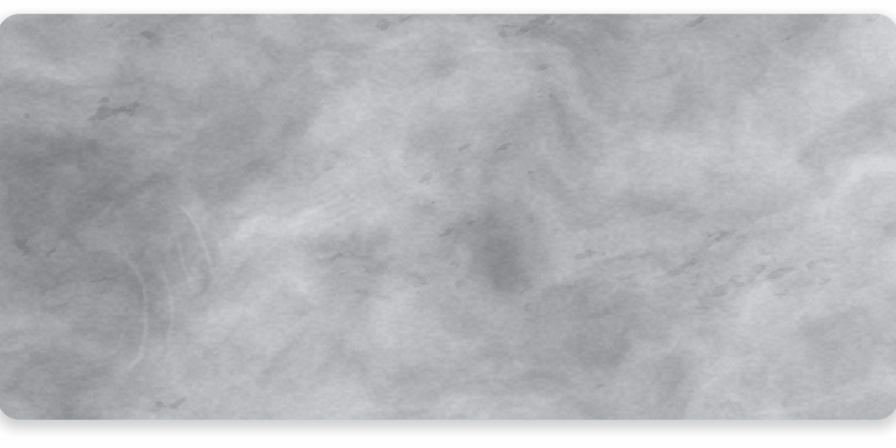
This texture is drawn by a Shadertoy shader. Its source:

```glsl
// Draws a rounded panel of trowelled grey plaster with a soft drop shadow on white.

const vec3  TINT          = vec3(-0.008, 0.0, 0.011);
const float BASE_TONE     = 0.692;
const float CLOUD_DEPTH   = 0.17;
const float MOTTLE_DEPTH  = 0.085;
const float STREAK_DEPTH  = 0.085;
const float STROKE_DEPTH  = 0.050;
const float GRAIN_DEPTH   = 0.030;
const float STROKE_CELL   = 0.24;
const float TROWEL_ANGLE  = 0.42;
const vec2  SWIRL_CENTRE  = vec2(0.22, 0.29);
const vec2  PANEL_CENTRE  = vec2(1.0, 0.516);
const vec2  PANEL_HALF    = vec2(1.006, 0.453);
const float PANEL_RADIUS  = 0.05;
const float SHADOW_DEPTH  = 0.18;

float hash(vec2 p) {
    vec3 q = fract(vec3(p.xyx) * 0.1031);
    q += dot(q, q.yzx + 33.33);
    return fract((q.x + q.y) * q.z);
}

// Smooth value noise in -1..1
float noise(vec2 p) {
    vec2 i = floor(p), f = fract(p);
    f = f * f * (3.0 - 2.0 * f);
    float low  = mix(hash(i), hash(i + vec2(1, 0)), f.x);
    float high = mix(hash(i + vec2(0, 1)), hash(i + vec2(1, 1)), f.x);
    return 2.0 * mix(low, high, f.y) - 1.0;
}

mat2 rotation(float a) {
    float c = cos(a), s = sin(a);
    return mat2(c, -s, s, c);
}

float fbm(vec2 p) {
    float sum = 0.0, amp = 0.5;
    for (int i = 0; i < 5; i++) {
        sum += amp * noise(p);
        p = rotation(0.5) * p * 2.03 + 17.0;
        amp *= 0.5;
    }
    return sum;
}

// Streaks stretched along one direction
float streaks(vec2 p, float angle, vec2 freq) {
    vec2 q = rotation(angle) * p * freq + 40.0;
    return 0.6 * noise(q) + 0.4 * noise(q * 2.1 + 9.0);
}

// Trowel marks: one crisp edge, fading away on the other side
float trowelMarks(vec2 p) {
    vec2 cell = floor(p / STROKE_CELL);
    float sum = 0.0;
    for (int y = -1; y <= 1; y++)
    for (int x = -1; x <= 1; x++) {
        vec2 id = cell + vec2(x, y) + 50.0;
        vec2 centre = (id - 50.0 + vec2(hash(id), hash(id + 31.0))) * STROKE_CELL;
        float angle = TROWEL_ANGLE + 1.1 * (hash(id + 57.0) - 0.5);
        vec2 q = rotation(angle) * (p - centre);
        q.y += 0.9 * (hash(id + 83.0) - 0.5) * q.x * q.x * 4.0;
        float width = mix(0.03, 0.11, hash(id + 11.0));
        float along = 1.0 - smoothstep(0.05, 0.20, abs(q.x));
        float across = smoothstep(-0.006, 0.006, q.y) * (1.0 - smoothstep(0.0, width, q.y));
        float bristle = 0.65 + 0.5 * noise(q * vec2(9.0, 75.0) + id * 7.0);
        sum += (hash(id + 5.0) - 0.48) * 2.0 * along * across * bristle;
    }
    return sum;
}

// Pale, broken arcs scraped around one centre
float swirlArcs(vec2 p) {
    vec2 d = p - SWIRL_CENTRE;
    float r = length(d * vec2(1.0, 0.8)) + 0.025 * fbm(p * 6.0);
    float ridge = 0.0;
    for (int i = 0; i < 5; i++) {
        float radius = 0.07 + 0.05 * float(i);
        ridge += exp(-pow((r - radius) / 0.005, 2.0)) * smoothstep(-0.1, 0.6, noise(p * 9.0 + float(i) * 13.0));
    }
    return ridge * smoothstep(-0.06, 0.12, d.x);
}

float plasterTone(vec2 p) {
    vec2 warped = p + 0.13 * vec2(fbm(p * 3.5), fbm(p * 3.5 + 70.0));
    float mottle = fbm(warped * vec2(10.0, 14.0) + 5.0);
    float tone = BASE_TONE + 0.042 * (p.x - 1.0);
    tone -= 0.035 * smoothstep(0.72, 0.97, p.y) * (1.0 - 0.5 * p.x);
    tone += CLOUD_DEPTH * fbm(warped * vec2(2.4, 3.4) + 3.0) + MOTTLE_DEPTH * mottle;

    // Flat streaks above, slanted ones below
    float slanted = streaks(warped, TROWEL_ANGLE, vec2(5.0, 42.0));
    float flat_ = streaks(warped, -0.06, vec2(5.0, 34.0));
    float patches = smoothstep(-0.25, 0.45, fbm(p * 4.0 + 90.0));
    tone += STREAK_DEPTH * 0.5 * patches * mix(slanted, flat_, smoothstep(0.5, 0.8, p.y));
    tone += STROKE_DEPTH * trowelMarks(p + 0.02 * vec2(mottle, -mottle));

    // Dark stains, ragged pits and pale scrapes
    tone -= 0.075 * exp(-18.0 * dot(warped - SWIRL_CENTRE, warped - SWIRL_CENTRE));
    vec2 stain = (warped - vec2(1.13, 0.43)) * vec2(11.0, 20.0);
    tone -= 0.08 * exp(-dot(stain, stain));
    float pits = fbm(rotation(0.3) * p * vec2(22.0, 42.0) + 25.0);
    tone -= 0.06 * smoothstep(0.28, 0.52, pits) * smoothstep(0.0, 0.3, fbm(p * 5.0 + 60.0));
    tone += 0.045 * swirlArcs(p);

    // Fine paper-like grain
    tone += GRAIN_DEPTH * (0.6 * noise(p * vec2(85.0, 150.0)) + 0.4 * noise(p * 190.0 + 8.0));
    return clamp(tone, 0.50, 0.84);
}

float panelDistance(vec2 p) {
    vec2 q = abs(p - PANEL_CENTRE) - PANEL_HALF + PANEL_RADIUS;
    return length(max(q, 0.0)) + min(max(q.x, q.y), 0.0) - PANEL_RADIUS;
}

void mainImage(out vec4 fragColor, in vec2 fragCoord) {
    vec2 p = fragCoord / iResolution.y;
    p.x *= 2.0 * iResolution.y / iResolution.x;
    float pixel = 1.0 / iResolution.y;

    float shadow = 1.0 - smoothstep(-0.02, 0.032, panelDistance(p + vec2(0.0, 0.013)));
    vec3 page = vec3(0.995 - SHADOW_DEPTH * shadow);
    vec3 plaster = plasterTone(p) + TINT;
    float cover = 1.0 - smoothstep(-pixel, pixel, panelDistance(p));
    fragColor = vec4(mix(page, plaster, cover), 1.0);
}
```
